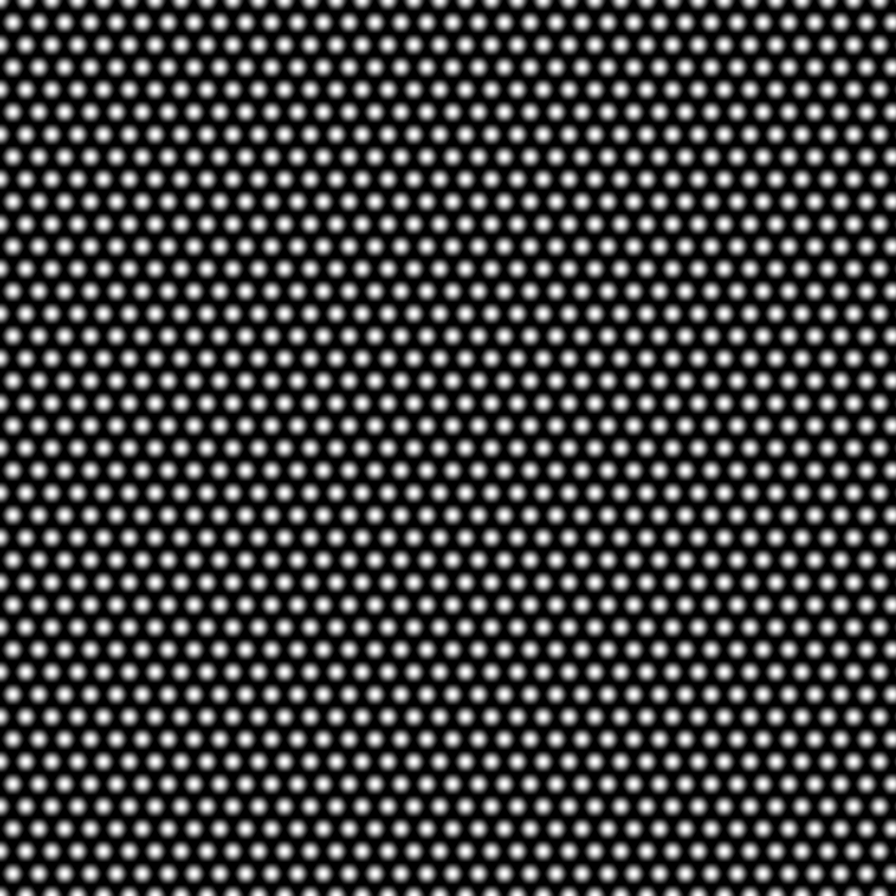
Reproduce this pattern procedurally as a Shadertoy shader.

```glsl
// Soft white dots on black in a hexagonal lattice, formed by three interfering plane waves.

const float ROWS = 40.0;       // dot rows over the canvas height
const int WAVES = 3;           // wave directions, 60 degrees apart
const float BIAS = 1.0;        // lifts the wave sum so saddles between dots sit at black
const vec3 GROUND = vec3(0.0);
const vec3 DOT = vec3(1.0);

const float PI = 3.14159;
const float TAU = 2.0 * PI;

// Brightness of the lattice: 1 at dot centres, 0 in the gaps
float hexWaves(vec2 p) {
    float sum = BIAS;
    for (int i = 0; i < WAVES; i++) {
        float angle = PI / 6.0 + float(i) * PI / 3.0;
        vec2 direction = vec2(cos(angle), sin(angle));
        sum += cos(TAU * ROWS * dot(p, direction));
    }
    return clamp(sum / (BIAS + float(WAVES)), 0.0, 1.0);
}

void mainImage(out vec4 fragColor, in vec2 fragCoord) {
    // Canvas units, with a dot centred on the lower left corner
    vec2 p = fragCoord / iResolution.y;
    fragColor = vec4(mix(GROUND, DOT, hexWaves(p)), 1.0);
}
```
